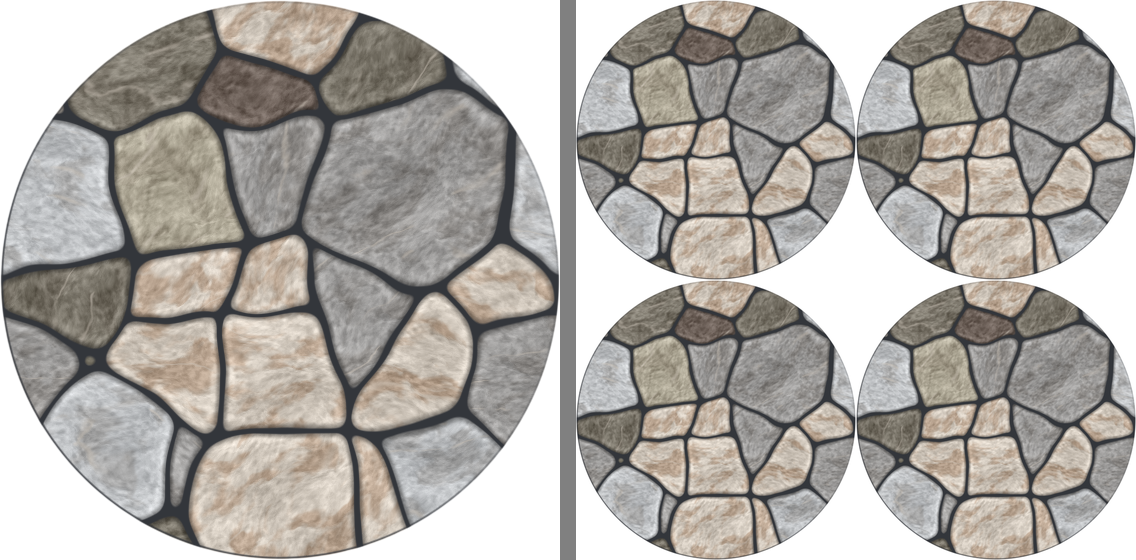
Left, the tile; right, the same tile 2 across and 2 down.
This texture is drawn by a WebGL 1 fragment shader. Its source:

```glsl
precision highp float;
// A round inlay of closely fitted flagstones with thin dark grout, set on white.
uniform vec2 u_resolution;

const float GRID = 5.0;           // stone sites per side, a whole number so it wraps
const float DISC_RADIUS = 0.498;
const float LOCAL_WRAP = 64.0;    // noise period inside a single stone

const vec3 WHITE = vec3(1.0);
const vec3 GROUT = vec3(0.20, 0.21, 0.23);
const vec3 PALE = vec3(0.735, 0.745, 0.755);
const vec3 CREAM = vec3(0.80, 0.765, 0.72);
const vec3 TAN = vec3(0.67, 0.575, 0.49);
const vec3 BEIGE = vec3(0.68, 0.655, 0.585);
const vec3 GREY = vec3(0.61, 0.605, 0.60);
const vec3 TAUPE = vec3(0.50, 0.48, 0.435);
const vec3 BROWN = vec3(0.44, 0.39, 0.36);

float hash(vec2 p) {
  return fract(sin(dot(p, vec2(127.1, 311.7))) * 43758.5453);
}

vec2 hash2(vec2 p) {
  return vec2(hash(p), hash(p + 17.3));
}

// Value noise that repeats after a whole number of lattice steps.
float noise(vec2 p, float period) {
  vec2 i = floor(p), f = fract(p);
  vec2 u = f * f * (3.0 - 2.0 * f);
  vec2 a = mod(i, period), b = mod(i + 1.0, period);
  return mix(mix(hash(a), hash(vec2(b.x, a.y)), u.x),
             mix(hash(vec2(a.x, b.y)), hash(b), u.x), u.y);
}

float fbm(vec2 p, float period) {
  float sum = 0.0, gain = 0.53;
  for (int i = 0; i < 4; i++) {
    sum += gain * noise(p, period);
    p *= 2.0;
    period *= 2.0;
    gain *= 0.5;
  }
  return sum;
}

float smoothMin(float a, float b, float k) {
  float h = max(k - abs(a - b), 0.0) / k;
  return min(a, b) - h * h * k * 0.25;
}

vec2 sitePosition(vec2 cell) {
  return cell + 0.5 + 0.8 * (hash2(mod(cell, GRID) + 2.7) - 0.5);
}

// Heavier sites grow larger stones.
float siteWeight(vec2 cell) {
  float h = hash(mod(cell, GRID) + 8.9);
  return 0.9 * h * h;
}

float powerDistance(vec2 p, vec2 cell) {
  vec2 d = p - sitePosition(cell);
  return dot(d, d) - siteWeight(cell);
}

vec2 owningCell(vec2 p) {
  vec2 owner = floor(p);
  float best = 100.0;
  for (int y = -2; y <= 2; y++) {
    for (int x = -2; x <= 2; x++) {
      vec2 cell = floor(p) + vec2(float(x), float(y));
      float d = powerDistance(p, cell);
      if (d < best) { best = d; owner = cell; }
    }
  }
  return owner;
}

// Distance to the outline of a stone, with rounded corners.
float edgeDistance(vec2 p, vec2 owner) {
  float edge = 1.0;
  float own = powerDistance(p, owner);
  for (int y = -2; y <= 2; y++) {
    for (int x = -2; x <= 2; x++) {
      vec2 cell = floor(p) + vec2(float(x), float(y));
      float span = length(sitePosition(cell) - sitePosition(owner));
      if (span > 0.001) {
        edge = smoothMin(edge, (powerDistance(p, cell) - own) / (2.0 * span), 0.09);
      }
    }
  }
  return edge;
}

vec3 baseColor(float kind) {
  vec3 c = mix(CREAM, PALE, step(0.28, kind));
  c = mix(c, BEIGE, step(0.47, kind));
  c = mix(c, GREY, step(0.60, kind));
  c = mix(c, TAUPE, step(0.74, kind));
  return mix(c, BROWN, step(0.92, kind));
}

// Blotchy stains, long pale streaks and fine grain along a random bedding angle.
vec3 stoneColor(vec2 id, vec2 offset) {
  float kind = hash(id + 31.4);
  float angle = 0.4 + 1.6 * (hash(id + 5.2) - 0.5);
  float c = cos(angle), s = sin(angle);
  vec2 q = mat2(c, -s, s, c) * offset * vec2(1.0, 1.5) + 20.0 * hash2(id + 9.6);
  float warp = fbm(q * 2.4, LOCAL_WRAP);
  float cloud = fbm(q * 4.0 + 1.5 * warp, LOCAL_WRAP);
  float grain = fbm(q * 19.0 + 2.0 * cloud, LOCAL_WRAP);
  float ridge = abs(noise(q * vec2(0.8, 2.4) + 0.7 * warp + 7.0, LOCAL_WRAP) - 0.5);
  float vein = (1.0 - smoothstep(0.0, 0.05, ridge)) * smoothstep(0.40, 0.65, cloud);

  vec3 base = baseColor(kind);
  vec3 stain = mix(TAN, base * vec3(0.84, 0.825, 0.81), step(0.28, kind));
  vec3 color = mix(base, stain, 0.8 * smoothstep(0.44, 0.68, cloud));
  color += 0.20 * (warp - 0.5) + 0.28 * (grain - 0.5);
  return mix(color, CREAM, 0.45 * vein);
}

void main() {
  vec2 uv = gl_FragCoord.xy / u_resolution;
  float soft = max(0.0015, 1.0 / u_resolution.y);

  // Stone layout with gently curving outlines.
  vec2 wobble = vec2(noise(uv * 12.0, 12.0), noise(uv * 12.0 + 5.5, 12.0)) - 0.5;
  vec2 p = uv * GRID + 0.13 * wobble;
  vec2 cell = owningCell(p);
  float edge = edgeDistance(p, cell);
  vec3 color = stoneColor(mod(cell, GRID), p - sitePosition(cell));

  // Worn pale rim, shaded shoulder, then grout.
  float groutWidth = 0.016 + 0.018 * noise(uv * 18.0, 18.0);
  float rim = (edge - groutWidth - 0.065) / 0.035;
  color += 0.05 * exp(-rim * rim);
  color *= mix(0.68, 1.0, smoothstep(groutWidth, groutWidth + 0.05, edge));
  float blur = soft * GRID;
  color = mix(GROUT, color, smoothstep(groutWidth - blur, groutWidth + blur, edge));

  // Disc with a fine outline, darkest toward the lower left.
  vec2 center = uv - 0.5;
  float inside = DISC_RADIUS - length(center);
  float outline = 1.0 - smoothstep(0.0, 2.0 * soft, abs(inside - soft));
  float lowerLeft = smoothstep(-0.4, 0.5, -center.x - center.y);
  color = mix(color, GROUT, outline * mix(0.2, 0.75, lowerLeft));
  color = mix(WHITE, color, smoothstep(-soft, soft, inside));
  gl_FragColor = vec4(clamp(color, 0.0, 1.0), 1.0);
}
```
